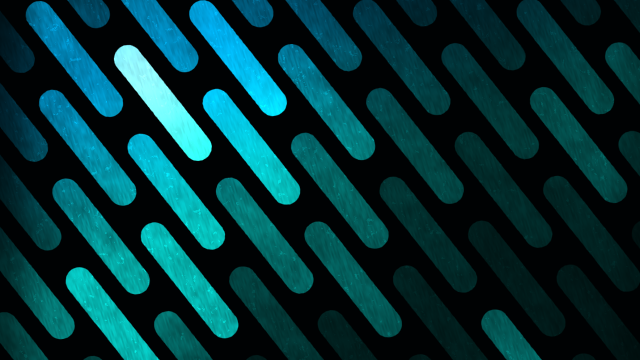
A Shadertoy shader for this pattern:

```glsl
const mat2 LATTICE = mat2(0.2458, -0.1220, 0.0370, -0.2465);
const vec2 ORIGIN = vec2(0.4525, 0.7141);

// Soft lights: centre, strength, squared spread
const vec4 GLOWS[9] = vec4[9](
    vec4(0.52, 0.70, 0.85, 0.170),
    vec4(0.69, 0.71, 0.25, 0.020),
    vec4(0.15, 0.80, 0.18, 0.060),
    vec4(0.40, 0.15, 0.62, 0.050),
    vec4(0.08, 0.10, 0.33, 0.030),
    vec4(0.98, 0.22, 0.18, 0.020),
    vec4(1.15, 0.70, 0.12, 0.150),
    vec4(1.72, 0.70, 0.25, 0.060),
    vec4(1.48, -0.03, 0.32, 0.012));

float hash(vec2 p) {
    vec3 q = fract(p.xyx * 0.1031);
    q += dot(q, q.yzx + 33.33);
    return fract((q.x + q.y) * q.z);
}

float noise(vec2 p) {
    vec2 i = floor(p), f = fract(p);
    f = f * f * (3.0 - 2.0 * f);
    return mix(mix(hash(i), hash(i + vec2(1, 0)), f.x),
               mix(hash(i + vec2(0, 1)), hash(i + vec2(1, 1)), f.x), f.y);
}

float fbm(vec2 p) {
    float sum = 0.0, gain = 0.5;
    for (int i = 0; i < 4; i++) {
        sum += gain * noise(p);
        p = mat2(1.6, 1.2, -1.2, 1.6) * p + 17.0;
        gain *= 0.5;
    }
    return sum;
}

float capsule(vec2 p, vec2 halfAxis, float radius) {
    float t = clamp(dot(p, halfAxis) / dot(halfAxis, halfAxis), -1.0, 1.0);
    return length(p - halfAxis * t) - radius;
}

float lightAt(vec2 p) {
    float light = 0.09;
    for (int i = 0; i < 9; i++) {
        vec2 d = p - GLOWS[i].xy;
        light += GLOWS[i].z * exp(-dot(d, d) / GLOWS[i].w);
    }
    return light;
}

// Brushed fibres, blotches and pale specks
float wear(vec2 p) {
    float fibres = noise(vec2(p.x * 230.0 + p.y * 70.0, p.y * 55.0)) - 0.5;
    float blotches = fbm(p * 22.0 + 40.0) - 0.47;
    float specks = smoothstep(0.62, 0.8, fbm(p * 85.0 + 90.0));
    return 1.0 + 0.22 * fibres + 0.4 * blotches + 0.3 * specks;
}

void mainImage(out vec4 fragColor, in vec2 fragCoord) {
    vec2 p = fragCoord / iResolution.y;
    float width = iResolution.x / iResolution.y;

    // Nearest capsule on the slanted lattice
    vec2 base = round(inverse(LATTICE) * (p - ORIGIN));
    vec2 cell = base;
    float dist = 1e3;
    for (int y = -1; y <= 1; y++)
        for (int x = -1; x <= 1; x++) {
            vec2 id = base + vec2(x, y);
            float d = capsule(p - ORIGIN - LATTICE * id, vec2(0.0972, -0.1227), 0.0382);
            if (d < dist) { dist = d; cell = id; }
        }
    vec2 centre = ORIGIN + LATTICE * cell;

    // Each capsule takes most of its light from its centre
    float light = lightAt(mix(p, centre, 0.75));
    light *= 0.94 + 0.12 * hash(cell + 60.0);
    light *= mix(0.4, 1.0, smoothstep(-0.02, 0.15, p.x));
    light *= mix(0.7, 1.0, smoothstep(0.0, 0.12, width - p.x));

    // Blue at the upper left, teal toward the lower right
    float blueness = smoothstep(0.1, 0.75, p.y - 0.35 * p.x);
    vec3 paint = light * mix(vec3(0.03, 1.0, 0.97), vec3(0.0, 0.73, 1.0), blueness);

    // Pale highlight on the brightest capsule
    vec2 toHot = p - vec2(0.39, 0.80);
    float hot = float(cell == vec2(0)) * exp(-dot(toHot, toHot) / 0.05);
    paint += hot * vec3(0.52, 0.20, 0.08) + float(cell == vec2(0)) * vec3(0.08, 0.1, 0.0);

    paint *= mix(wear(p), 1.0, 0.5 * smoothstep(0.6, 0.9, light));

    float edge = dist + 0.0012 * (noise(p * 160.0) - 0.5);
    float aa = 0.8 / iResolution.y;
    float mask = 1.0 - smoothstep(-aa, aa, edge);
    vec3 ground = vec3(0.0, 0.008, 0.010);
    fragColor = vec4(clamp(mix(ground, paint, mask), 0.0, 1.0), 1.0);
}
```
